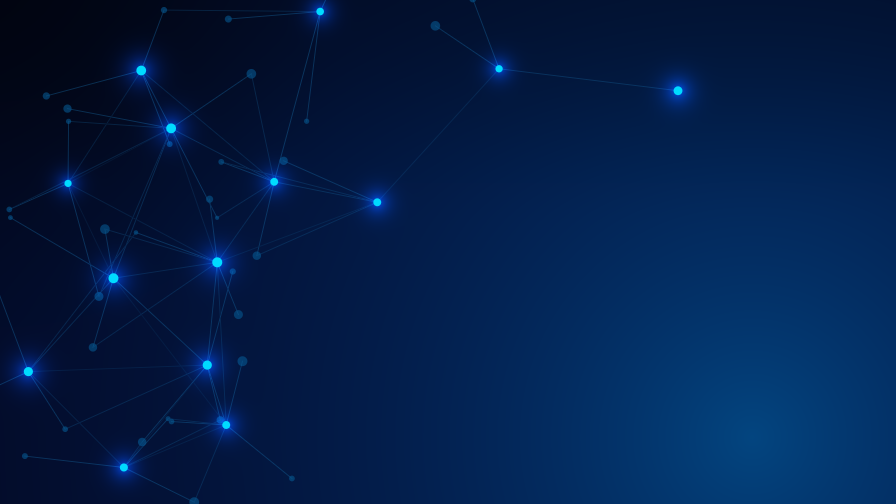
This background is drawn by a Shadertoy shader. Its source:

```glsl
// A network of glowing beacons, dim satellite nodes and hairline links over a
// deep blue radial gradient. Beacons follow a wavy staggered lattice; satellites
// are scattered around them by hash. One unit of length is the canvas height.

#define GLOW_CENTER vec2(1.493, 0.132)
#define GLOW_COLOR vec3(0.010, 0.270, 0.500)
#define GLOW_FALLOFF vec3(0.0, 1.15, 0.72)
#define BEACON_COLOR vec3(0.0, 0.86, 1.0)
#define HALO_COLOR vec3(0.0, 0.26, 0.85)
#define NODE_COLOR vec3(0.02, 0.34, 0.56)
#define LINK_COLOR vec3(0.08, 0.40, 0.62)
#define LINK_REACH 0.37
#define LINK_HALF_WIDTH 0.0009
#define SATELLITES 3

const int BEACONS = 14;

float hash(vec2 p) {
    return fract(sin(dot(p, vec2(127.1, 311.7))) * 43758.5453);
}

float segmentDistance(vec2 p, vec2 a, vec2 b) {
    vec2 ap = p - a, ab = b - a;
    return length(ap - ab * clamp(dot(ap, ab) / dot(ab, ab), 0.0, 1.0));
}

// Smooth coverage of a shape from its signed distance
float coverage(float d, float pixel) {
    return clamp(0.5 - d / pixel, 0.0, 1.0);
}

float link(vec2 p, vec2 a, vec2 b, float pixel) {
    return coverage(segmentDistance(p, a, b) - LINK_HALF_WIDTH, pixel);
}

// Two long upper rows of four beacons, then three short rows of two
vec2 beaconPosition(int i) {
    bool upper = i < 8;
    float r = float(upper ? i / 4 : 2 + (i - 8) / 2);
    float k = float(upper ? i % 4 : (i - 8) % 2);
    float start = 0.245 - 0.145 * mod(r, 2.0) + 0.045 * sin(1.35 * r + 0.9);
    float stride = 0.255 + 0.1 * cos(2.1 * r);
    float height = 0.89 - 0.235 * r + 0.009 * r * r;
    float wave = 0.05 + 0.045 * cos(1.4 * r - 0.6);
    return vec2(start + stride * k, height + wave * sin(1.9 * k - 0.35));
}

vec2 satellitePosition(vec2 center, int i, int j) {
    vec2 seed = vec2(float(i), float(j));
    float angle = 6.2832 * (float(j) + hash(seed + 3.7)) / float(SATELLITES);
    float reach = mix(0.09, 0.25, hash(seed + 8.3));
    return center + reach * vec2(cos(angle), sin(angle));
}

// The network keeps to the left side and spreads along the top
bool insideNetwork(vec2 p) {
    return p.x < 0.64 + 0.5 * smoothstep(0.7, 0.95, p.y);
}

vec3 background(vec2 p) {
    vec3 color = GLOW_COLOR * exp(-GLOW_FALLOFF * distance(p, GLOW_CENTER));
    float topShade = 0.25 * smoothstep(0.55, 1.05, p.y);
    float cornerShade = 0.4 * smoothstep(0.75, 0.0, distance(p, vec2(0.0, 1.0)));
    return color * (1.0 - topShade) * (1.0 - cornerShade);
}

void mainImage(out vec4 fragColor, in vec2 fragCoord) {
    vec2 p = fragCoord / iResolution.y;
    float pixel = 1.0 / iResolution.y;
    vec3 color = background(p);

    vec2 beacons[BEACONS];
    for (int i = 0; i < BEACONS; i++) beacons[i] = beaconPosition(i);

    float links = 0.0, nodes = 0.0, halo = 0.0, cores = 0.0;
    for (int i = 0; i < BEACONS; i++) {
        vec2 center = beacons[i];

        // Links between nearby beacons
        for (int j = i + 1; j < BEACONS; j++) {
            if (distance(center, beacons[j]) > LINK_REACH) continue;
            float strength = mix(0.12, 0.45, hash(vec2(float(i), float(j))));
            links = max(links, strength * link(p, center, beacons[j], pixel));
        }

        // Satellites, each tied to its own beacon and to the next one
        vec2 next = beacons[min(i + 1, BEACONS - 1)];
        for (int j = 0; j < SATELLITES; j++) {
            vec2 s = satellitePosition(center, i, j);
            if (!insideNetwork(s)) continue;
            links = max(links, 0.42 * link(p, center, s, pixel));
            if (distance(s, next) < LINK_REACH)
                links = max(links, 0.28 * link(p, s, next, pixel));
            float radius = mix(0.004, 0.010, hash(s));
            nodes = max(nodes, coverage(distance(p, s) - radius, pixel));
        }

        // Bright core and its soft halo
        float d = distance(p, center);
        float size = mix(0.007, 0.010, hash(vec2(float(i), 5.0)));
        cores = max(cores, coverage(d - size, pixel));
        halo += 0.75 * exp(-d / (1.7 * size)) + 0.16 * exp(-d * d / (18.0 * size * size));
    }

    color = mix(color, LINK_COLOR, links);
    color = mix(color, NODE_COLOR, 0.6 * nodes);
    color += HALO_COLOR * halo;
    color = mix(color, BEACON_COLOR, cores);
    fragColor = vec4(clamp(color, 0.0, 1.0), 1.0);
}
```
